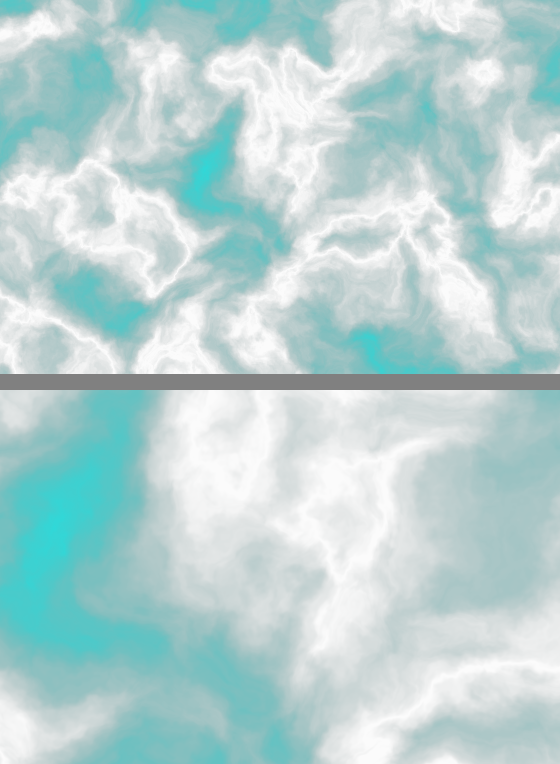
Top, the full canvas; bottom, a detail of the centre.
Reproduce this texture procedurally as a WebGL 1 fragment shader.

```glsl
precision highp float;

// Electric marble: white glowing veins and pale clouds over teal and cyan depths.
// Warped fractal gradient noise is folded at zero, so its zero lines become
// bright ridges; the distance from zero drives the colour ramp.

uniform vec2 u_resolution;

float hash(vec2 cell) {
  return fract(sin(dot(cell, vec2(127.1, 311.7))) * 43758.5453);
}

// Slope of a random unit gradient at one lattice corner
float corner(vec2 cell, vec2 offset) {
  float angle = 6.28319 * hash(cell);
  return dot(vec2(cos(angle), sin(angle)), offset);
}

float gradientNoise(vec2 p) {
  vec2 i = floor(p);
  vec2 f = p - i;
  vec2 w = f * f * f * (f * (f * 6.0 - 15.0) + 10.0);
  vec2 e = vec2(1.0, 0.0);
  float low = mix(corner(i, f), corner(i + e, f - e), w.x);
  float high = mix(corner(i + e.yx, f - e.yx), corner(i + 1.0, f - 1.0), w.x);
  return mix(low, high, w.y);
}

// Octaves are turned and shifted so that their lattices never line up
float fbm(vec2 p) {
  mat2 turn = mat2(1.6, 1.2, -1.2, 1.6);
  float sum = 0.0;
  float amplitude = 1.0;
  for (int octave = 0; octave < 7; octave++) {
    sum += amplitude * gradientNoise(p);
    p = turn * p + vec2(17.3, 9.1);
    amplitude *= 0.5;
  }
  return sum;
}

// Red falls evenly with depth; green and blue dip to grey, then rise to cyan
vec3 marbleColor(float brightness) {
  vec3 cyan = vec3(brightness, 1.0, 1.0);
  return mix(cyan, vec3(brightness), brightness);
}

void main() {
  vec2 p = 3.2 * gl_FragCoord.xy / u_resolution.y + vec2(4.7, 2.3);

  // Gentle curling of the domain
  vec2 warp = vec2(fbm(p + vec2(31.4, 5.8)), fbm(p + vec2(8.2, 47.6)));
  float height = 0.235 + 0.84 * fbm(p + 0.45 * warp);

  // Fold at zero, with a slightly rounded crest to keep the veins smooth
  float depth = sqrt(height * height + 0.0002);
  float brightness = clamp(1.0 - depth, 0.1, 1.0);
  gl_FragColor = vec4(marbleColor(brightness), 1.0);
}
```
